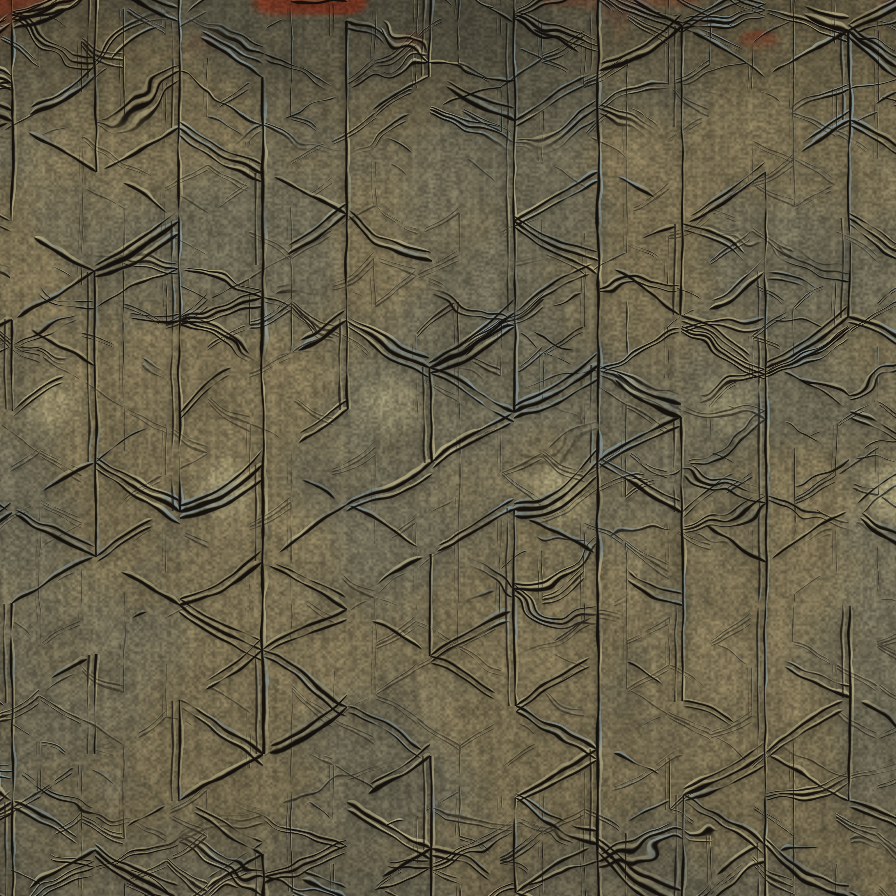
This pattern is drawn by a WebGL 1 fragment shader. Its source:

```glsl
precision highp float;
// Weathered bronze panels split by folded, engraved seams on an isometric lattice.
uniform vec2 u_resolution;

#define COLUMN 0.0935       // width of one lattice column
#define LINE 0.0019         // half width of a seam
#define WARP 0.015          // waviness of the seams
#define SEAM_DENSITY 0.66   // share of lattice edges that are cut
#define FOLD_DENSITY 0.66   // share of edges in the crumpled bands
#define GRAIN 0.32          // strength of the fine metal grain
#define OCHRE vec3(0.460, 0.418, 0.308)
#define SLATE vec3(0.410, 0.392, 0.315)
#define PALE vec3(0.720, 0.685, 0.520)
#define STEEL vec3(0.520, 0.600, 0.620)
#define INK vec3(0.060, 0.045, 0.035)
#define RUST vec3(0.480, 0.160, 0.080)

float hash(vec2 p) {
  return fract(sin(dot(p, vec2(127.1, 311.7))) * 43758.5453);
}

float noise(vec2 p) {
  vec2 i = floor(p), f = fract(p);
  f = f * f * (3.0 - 2.0 * f);
  return mix(mix(hash(i), hash(i + vec2(1.0, 0.0)), f.x),
             mix(hash(i + vec2(0.0, 1.0)), hash(i + vec2(1.0)), f.x), f.y);
}

float fbm(vec2 p) {
  float sum = 0.0, amp = 0.5;
  for (int i = 0; i < 4; i++) {
    sum += amp * noise(p);
    p = p * 2.03 + 17.3;
    amp *= 0.5;
  }
  return sum / 0.9375;
}

// Relief of one groove: x dark cut, y lit rim, z soft shadow.
vec3 groove(float d, float w) {
  float edge = 0.5 / u_resolution.y;
  float cut = 1.0 - smoothstep(w * 0.7 - edge, w + edge, abs(d));
  float rim = 1.0 - smoothstep(w * 0.4, w * 0.8 + edge, abs(d - 2.0 * w));
  return vec3(cut, rim, exp(-abs(d) / 0.004)) * smoothstep(0.0002, 0.0009, w);
}

// Randomly chosen edges of a triangular lattice; upright scales the vertical ones.
vec3 seams(vec2 p, float seed, float density, float upright) {
  float rise = COLUMN * 1.1547;
  float col = floor(p.x / COLUMN), f = fract(p.x / COLUMN);
  float wear = 0.1 + 1.1 * noise(p * 34.0 + seed) + 0.6 * noise(p * 90.0 + seed);
  vec3 relief = vec3(0.0);

  // Slanted edges, bowed and tapered, some with parallel companions
  for (int i = 0; i < 2; i++) {
    float dir = float(i) * 2.0 - 1.0;
    float t = p.y / rise - 0.5 * mod(col, 2.0) - 0.5 * dir * f;
    float k = floor(t + 0.5);
    vec2 id = vec2(col + seed, k * 2.0 + float(i));
    float a = hash(id + 3.7), b = hash(id + 9.1);
    float d = (t - k) * rise * 0.866 + (a - 0.5) * 0.02 * sin(3.14159 * f);
    float start = max(0.0, b - 0.5), stop = min(1.0, a + 0.6);
    float taper = smoothstep(start - 0.06, start + 0.08, f)
                * (1.0 - smoothstep(stop - 0.08, stop + 0.06, f));
    float w = LINE * wear * taper * step(hash(id), density) * (0.55 + 0.6 * a);
    relief = max(relief, groove(d, w));
    float gap = 0.006 + 0.008 * a * f;
    relief = max(relief, groove(d + gap, w * 0.75 * step(b, 0.45)));
    relief = max(relief, groove(d - 0.9 * gap, w * 0.6 * step(0.6, a)));
  }

  // Vertical edges on the column borders
  float border = floor(p.x / COLUMN + 0.5);
  float row = floor(p.y / rise - 0.5 * mod(border, 2.0));
  float pick = hash(vec2(border * 1.7 + seed, row));
  float major = 0.3 * step(2.5, mod(border, 4.0));
  float w = LINE * wear * upright * step(pick, density + major);
  float dx = p.x - border * COLUMN;
  relief = max(relief, groove(dx, w * (0.6 + major)));
  return max(relief, 0.7 * groove(dx + 0.008, w * 0.5 * step(pick, 0.35)));
}

// Hexagonal glow repeating every four columns
float lamp(vec2 p, vec2 centre) {
  vec2 q = p - centre;
  float period = COLUMN * 4.0;
  q.x = abs(mod(q.x + 0.5 * period, period) - 0.5 * period);
  float r = max(q.x, 0.5 * q.x + 0.866 * abs(q.y));
  return 1.0 - smoothstep(0.01, 0.043, r);
}

void main() {
  vec2 p = gl_FragCoord.xy / u_resolution.y;
  float top = smoothstep(0.82, 1.0, p.y);
  float bottom = 1.0 - smoothstep(0.0, 0.3, p.y);

  // Bent and kinked lattice, with crumpled horizontal bands
  vec2 bend = vec2(0.2 * (noise(p * 17.0) - 0.5), noise(p * 13.0 + 5.0) - 0.5);
  bend += vec2(0.12, 0.3) * (noise(p * 48.0 + 7.0) - 0.5);
  vec2 q = p + WARP * bend - vec2(0.013, 0.0);
  float band = 0.75 * exp(-pow((p.y - 0.64) / 0.05, 2.0)) + 0.6 * top + 0.5 * bottom;
  float crumple = smoothstep(0.38, 0.62, noise(p * vec2(5.0, 9.0) + 2.0) * 0.75 + band * 0.55);
  vec3 cuts = seams(q, 1.0, SEAM_DENSITY, 1.0);
  vec2 folded = q * vec2(1.0, 1.55) + vec2(0.0, 2.6 * WARP * bend.y);
  cuts = max(cuts, seams(folded, 41.0, FOLD_DENSITY, 0.0) * crumple);
  cuts = max(cuts, seams(q * 2.0 + 0.03, 83.0, 0.32, 0.7) * mix(0.4, 0.8, crumple));

  // Brushed metal ground with patina, streaks and rust
  float patina = fbm(p * 7.0);
  vec3 color = mix(SLATE, OCHRE, smoothstep(0.3, 0.62, patina));
  color *= 1.0 + 0.2 * (fbm(p * 24.0 + 8.0) - 0.5);
  color *= 1.0 + 0.12 * (noise(p * vec2(160.0, 9.0)) - 0.5);
  float glow = lamp(p, vec2(0.25, 0.452)) + 0.55 * lamp(p, vec2(0.06, 0.548));
  color = mix(color, PALE, 0.75 * glow * (0.6 + 0.4 * noise(p * 45.0)));
  color *= 1.03 - 0.3 * top * noise(p * 6.0 + 3.0) - 0.16 * top - 0.1 * bottom;
  float rust = smoothstep(0.66, 0.82, noise(p * vec2(13.0, 22.0) + 31.0));
  color = mix(color, RUST, 0.7 * rust * smoothstep(0.93, 0.98, p.y));

  // Grain, then shadow, lit rim and dark cut of each seam
  color *= 1.0 + GRAIN * (noise(p * 390.0) + 0.6 * noise(p * 210.0) - 0.8);
  color *= 1.0 - 0.25 * cuts.z;
  vec3 rimColor = mix(STEEL, PALE, smoothstep(0.25, 0.55, noise(p * 20.0 + 11.0)));
  color = mix(color, rimColor, cuts.y * (0.15 + 0.75 * noise(p * 30.0 + 19.0)));
  color = mix(color, INK, 0.93 * cuts.x);
  gl_FragColor = vec4(color, 1.0);
}
```
